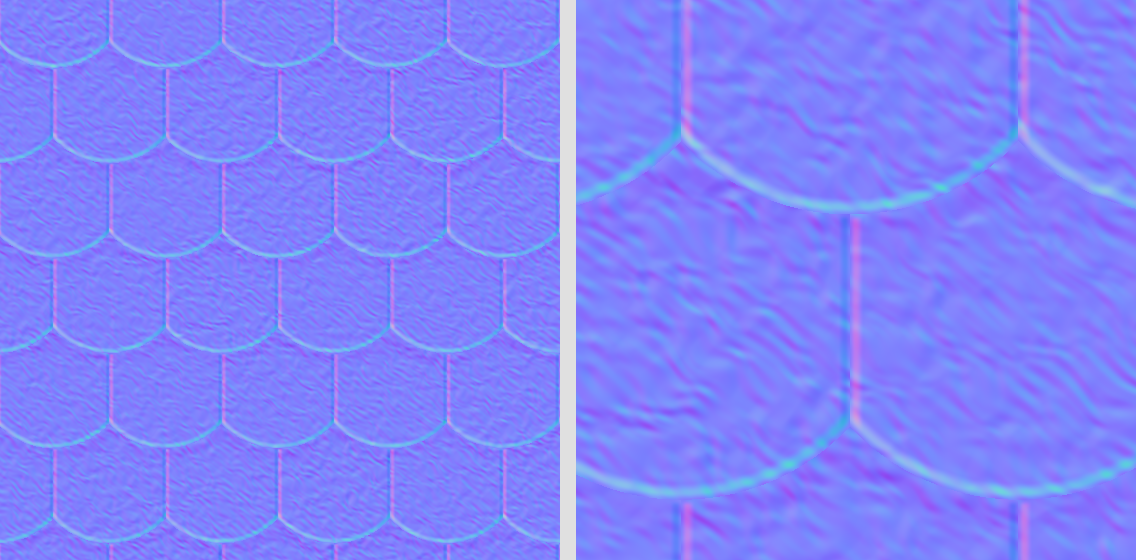
Left: the whole. Right: its middle third, enlarged.
Write a Shadertoy shader that draws this texture map.

```glsl
// Tangent-space normal map of overlapping round-ended scales in staggered rows.
// Each scale is a strip closed by a circular arc; its rim tilts the normal inward,
// and the slope of warped, stretched value noise adds a short slanted grain.

const vec2 PITCH = vec2(0.2007, 0.1698);   // scale width, row spacing
const vec2 ORIGIN = vec2(-0.0054, 0.0296); // first seam, lowest arc
const float ARC_RADIUS = 0.137;
const float RIM_WIDTH = 0.0090;
const float SEAM_WIDTH = 0.0074;

float hash(vec2 p) {
    return fract(sin(dot(p, vec2(127.1, 311.7))) * 43758.545);
}

float valueNoise(vec2 p) {
    vec2 i = floor(p), f = fract(p);
    f = f * f * (3.0 - 2.0 * f);
    float low = mix(hash(i), hash(i + vec2(1.0, 0.0)), f.x);
    float high = mix(hash(i + vec2(0.0, 1.0)), hash(i + vec2(1.0, 1.0)), f.x);
    return mix(low, high, f.y);
}

// Grain height: short strokes falling to the right, bent by a slow warp
float grainHeight(vec2 p) {
    vec2 along = vec2(0.77, -0.64);
    vec2 bend = vec2(valueNoise(p * 45.0), valueNoise(p * 45.0 + 31.0)) - 0.5;
    p += 0.009 * bend;
    vec2 q = vec2(dot(p, along), dot(p, vec2(-along.y, along.x)));
    return 0.46 * valueNoise(q * vec2(88.0, 180.0)) + 0.30 * valueNoise(q * vec2(80.0, 100.0) + 17.0);
}

// Slope of the grain, with the vertical axis flipped
vec2 grainSlope(vec2 p) {
    vec2 e = vec2(0.0015, 0.0);
    float dx = grainHeight(p + e.xy) - grainHeight(p - e.xy);
    float dy = grainHeight(p + e.yx) - grainHeight(p - e.yx);
    return vec2(0.65 * dx, -dy);
}

// Column coordinate within a row; even rows shift by half a scale
float columnCoord(float x, float row) {
    return (x - ORIGIN.x) / PITCH.x + 0.5 * (1.0 - mod(row, 2.0));
}

// Position relative to the lowest point of the scale
vec2 scaleLocal(vec2 p, float row) {
    float x = (fract(columnCoord(p.x, row)) - 0.5) * PITCH.x;
    return vec2(x, p.y - ORIGIN.y - row * PITCH.y);
}

// Vector from the arc centre, vertical part clamped on the straight sides
vec2 arcOffset(vec2 q) {
    return vec2(q.x, min(q.y - ARC_RADIUS, 0.0));
}

float arcDepth(vec2 q) {
    return ARC_RADIUS - length(arcOffset(q));
}

// Soft bump over 0..width
float bump(float d, float width, float soft) {
    return smoothstep(-soft, 0.45 * width, d) * (1.0 - smoothstep(0.5 * width, 1.1 * width + soft, d));
}

// Inward tilt along the arc and the two straight sides
vec2 rimTilt(vec2 q, float cover, float soft) {
    float arc = arcDepth(q);
    float side = 0.5 * PITCH.x - abs(q.x);
    vec2 inward = -normalize(arcOffset(q) + vec2(0.0, -1e-5));
    float arcBand = bump(arc, RIM_WIDTH, soft);
    vec2 tilt = (inward * vec2(0.36, 0.45) - vec2(0.06, 0.0)) * arcBand;
    float leftSide = 0.46 * bump(side, SEAM_WIDTH, soft);
    float rightSide = 0.28 * bump(side, 0.85 * SEAM_WIDTH, soft);
    float seam = q.x < 0.0 ? leftSide : -rightSide;
    float straight = smoothstep(0.0, 0.008, arc) * smoothstep(0.0, 0.004, cover);
    straight *= smoothstep(0.034, 0.044, q.y);
    return tilt + vec2(seam * straight, 0.0);
}

// Ragged downward tilt just under the overlapping row
vec2 shadowTilt(vec2 p, float cover) {
    float reach = 0.014 + 0.022 * valueNoise(p * 38.0);
    float fade = smoothstep(0.0, 0.008, cover) * (1.0 - smoothstep(0.4 * reach, reach, cover));
    return vec2(0.03, -0.12) * fade * (0.5 + 0.8 * valueNoise(p * 85.0 + 5.0));
}

void mainImage(out vec4 fragColor, in vec2 fragCoord) {
    vec2 p = fragCoord / iResolution.y;
    float soft = 0.7 / iResolution.y;

    // Pick the visible row: the upper one covers the lower
    float row = floor((p.y - ORIGIN.y) / PITCH.y);
    vec2 q = scaleLocal(p, row);
    float cover = 1.0;
    if (arcDepth(q) < 0.0) {
        cover = -arcDepth(q);
        row -= 1.0;
        q = scaleLocal(p, row);
    } else {
        vec2 above = scaleLocal(p, row + 1.0);
        cover = max(-arcDepth(above), 0.0);
    }

    // Grain differs from scale to scale
    vec2 id = vec2(floor(columnCoord(p.x, row)), row);
    float seed = hash(id + 3.0);
    float strength = mix(0.85, 1.1, seed);
    float nearShadow = 1.0 - smoothstep(0.0, 0.035, cover);
    vec2 grain = grainSlope(p + seed * 7.0) * strength * (1.0 + 0.25 * nearShadow);

    // Combine the tilts and encode the unit normal
    vec2 tilt = rimTilt(q, cover, soft) + shadowTilt(p, cover) + grain + vec2(0.0, 0.01);
    float z = sqrt(max(1.0 - dot(tilt, tilt), 0.0));
    fragColor = vec4(0.5 + 0.5 * vec3(tilt, z) - vec3(0.0, 0.0, 0.006), 1.0);
}
```
